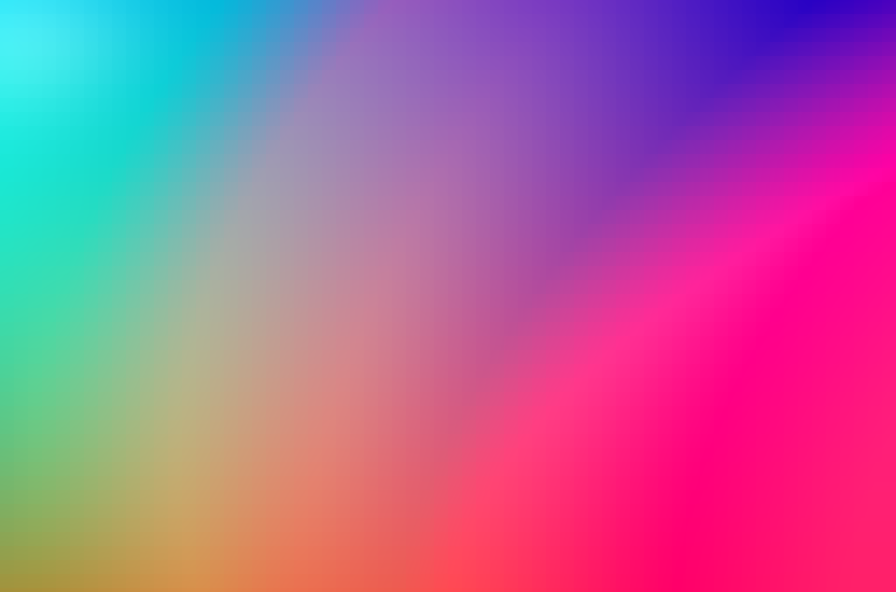
Give the GLSL for this background, as a Shadertoy shader.

```glsl
// A soft mesh gradient: cyan and green at the left, violet at the top, hot pink at the right.
// Curved ridges run down the canvas, each with its own vertical colour ramp; the colour is
// blended between the two nearest ridges, over a faint lattice of square cells.

const float MIN_GAP = 0.04;        // least distance between neighbouring ridges
const float SOFTNESS = 0.25;       // rounding of the blend at each ridge
const float CELLS_ACROSS = 64.0;   // lattice cells in the canvas width
const float CELL_FLATNESS = 0.45;  // 0 is fully smooth, 1 is one colour per cell

// Weights of a parabola through values at the top, middle and bottom.
vec3 parabolaWeights(float down) {
    return vec3(2.0 * (down - 0.5) * (down - 1.0),
                4.0 * down * (1.0 - down),
                2.0 * down * (down - 0.5));
}

// Colour along a ridge, from its top, middle and bottom colours.
vec3 ramp(vec3 weights, vec3 top, vec3 middle, vec3 bottom) {
    return clamp(mat3(top, middle, bottom) * weights, 0.0, 1.0);
}

// Blend from the previous ridge to the next, then move the edge onward.
void addRidge(inout vec3 color, inout float edge, float x, float ridgeX, vec3 ridgeColor) {
    float nextEdge = max(ridgeX, edge + MIN_GAP);
    float t = clamp((x - edge) / (nextEdge - edge), 0.0, 1.0);
    color = mix(color, ridgeColor, mix(t, smoothstep(0.0, 1.0, t), SOFTNESS));
    edge = nextEdge;
}

// Round falloff, one at the centre.
float glow(vec2 p, vec2 center, float radius) {
    vec2 d = (p - center) / radius;
    return exp(-dot(d, d));
}

// Pull a point toward the centre of its square cell, counted from the top left.
vec2 flattenCells(vec2 uv, vec2 cells, float amount) {
    vec2 p = vec2(uv.x, 1.0 - uv.y) * cells;
    vec2 q = mix(p, floor(p) + 0.5, amount) / cells;
    return vec2(q.x, 1.0 - q.y);
}

vec3 meshGradient(vec2 uv) {
    vec3 w = parabolaWeights(1.0 - uv.y);

    // Left border: cyan through mint to olive
    float edge = 0.0;
    vec3 color = ramp(w, vec3(0.0, 0.87, 0.96), vec3(0.20, 0.87, 0.70), vec3(0.64, 0.57, 0.23));

    // Deep cyan crease
    addRidge(color, edge, uv.x, dot(w, vec3(0.247, 0.065, 0.03)),
        ramp(w, vec3(-0.1, 0.72, 0.86), vec3(0.25, 0.86, 0.68), vec3(0.66, 0.57, 0.23)));

    // Pale violet through sage to ochre
    addRidge(color, edge, uv.x, dot(w, vec3(0.44, 0.23, 0.22)),
        ramp(w, vec3(0.59, 0.36, 0.74), vec3(0.67, 0.70, 0.62), vec3(0.85, 0.56, 0.29)));

    // Violet through dusty rose to orange
    addRidge(color, edge, uv.x, dot(w, vec3(0.62, 0.42, 0.33)),
        ramp(w, vec3(0.47, 0.22, 0.76), vec3(0.79, 0.51, 0.60), vec3(0.92, 0.44, 0.31)));

    // Dark crease: indigo through plum to coral
    addRidge(color, edge, uv.x, dot(w, vec3(0.91, 0.595, 0.44)),
        ramp(w, vec3(0.15, 0.0, 0.77), vec3(0.71, 0.30, 0.61), vec3(0.93, 0.36, 0.31)));

    // Bright pink ridge
    addRidge(color, edge, uv.x, dot(w, vec3(1.40, 0.76, 0.50)),
        ramp(w, vec3(1.0, -0.25, 0.63), vec3(1.0, 0.15, 0.60), vec3(1.0, 0.29, 0.32)));

    // Saturated magenta crease
    addRidge(color, edge, uv.x, dot(w, vec3(1.20, 0.88, 0.755)),
        ramp(w, vec3(1.0, 0.0, 0.63), vec3(1.0, 0.0, 0.56), vec3(1.0, 0.0, 0.41)));

    // Rose at the right border
    addRidge(color, edge, uv.x, dot(w, vec3(1.50, 1.10, 0.95)),
        ramp(w, vec3(1.0, 0.06, 0.57), vec3(1.0, 0.11, 0.52), vec3(1.0, 0.125, 0.41)));

    // Light spot in the upper left corner
    return color + vec3(0.28, 0.06, 0.03) * glow(uv, vec2(0.03, 0.93), 0.13);
}

void mainImage(out vec4 fragColor, in vec2 fragCoord) {
    vec2 uv = fragCoord / iResolution.xy;
    vec2 cells = CELLS_ACROSS * vec2(1.0, iResolution.y / iResolution.x);
    vec3 color = meshGradient(flattenCells(uv, cells, CELL_FLATNESS));
    fragColor = vec4(clamp(color, 0.0, 1.0), 1.0);
}
```
